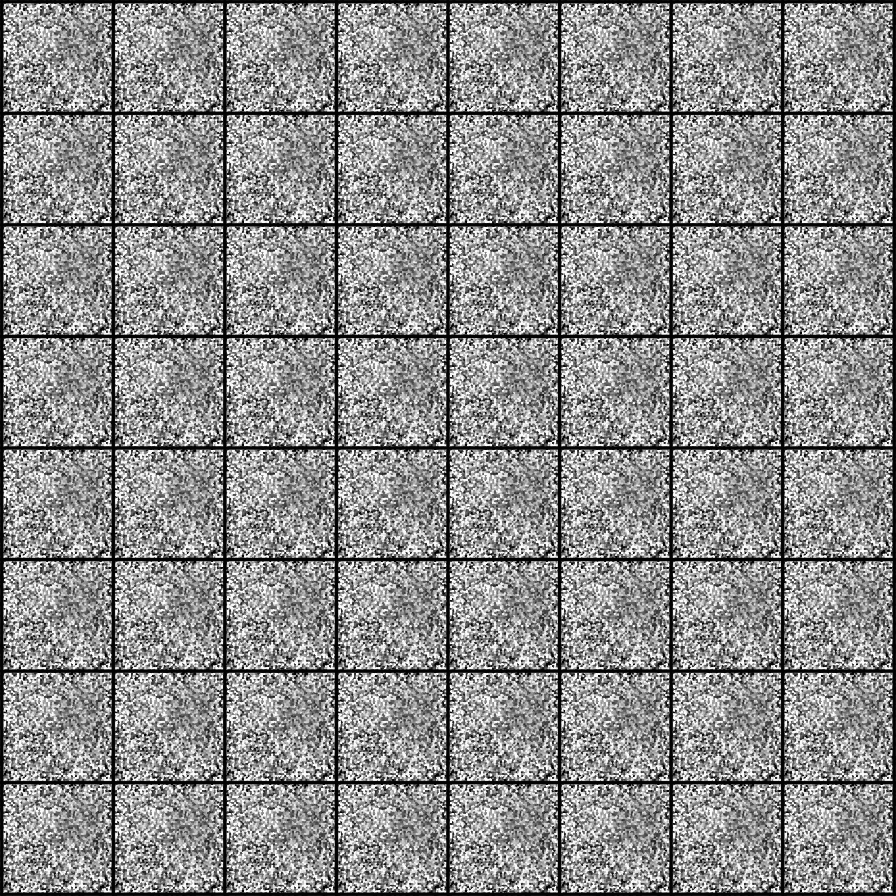
Write a three.js fragment shader that draws this pattern.

```glsl
varying vec2 vUv;

const float TILES = 8.0;
const float LINE_HALF = 0.00195;
const float LINE_SOFT = 0.0008;
const float GRAINS = 58.0;
const float MEAN_GRAY = 0.605;
const vec3 LINE_COLOR = vec3(0.01);

vec3 hash3(vec2 cell) {
  vec3 q = vec3(dot(cell, vec2(127.1, 311.7)),
                dot(cell, vec2(269.5, 183.3)),
                dot(cell, vec2(419.2, 371.9)));
  return fract(sin(q) * 43758.545);
}

// Cellular noise: random grays around jittered points, softly blended
float grain(vec2 p, float sharpness) {
  vec2 cell = floor(p);
  float total = 0.0;
  float weightSum = 0.0;
  for (int y = -1; y <= 1; y++) {
    for (int x = -1; x <= 1; x++) {
      vec2 neighbor = cell + vec2(float(x), float(y));
      vec3 random = hash3(neighbor);
      vec2 offset = neighbor + 0.2 + 0.6 * random.xy - p;
      float weight = exp(-sharpness * dot(offset, offset));
      total += weight * random.z;
      weightSum += weight;
    }
  }
  return total / weightSum - 0.5;
}

// Soft elliptical spot, 1 at its center
float spot(vec2 p, vec2 center, vec2 radius) {
  vec2 d = (p - center) / radius;
  return exp(-dot(d, d));
}

// Broad light and dark areas inside a tile
float blotches(vec2 p) {
  float waves = sin(p.x * 17.0 + 2.0 * sin(p.y * 11.0))
              + sin(p.y * 23.0 + 2.0 * sin(p.x * 14.0));
  return 0.02 * waves
       + 0.16 * spot(p, vec2(0.38, 0.66), vec2(0.13, 0.11))
       + 0.07 * spot(p, vec2(0.12, 0.62), vec2(0.12, 0.25))
       - 0.14 * spot(p, vec2(0.54, 0.60), vec2(0.05, 0.14))
       - 0.12 * spot(p, vec2(0.86, 0.42), vec2(0.05, 0.10))
       - 0.06 * spot(p, vec2(0.75, 0.65), vec2(0.22, 0.22));
}

// Speckle is strongest at the rim and calmer toward the upper right
float speckleContrast(vec2 p, float rim) {
  float calm = spot(p, vec2(0.70, 0.62), vec2(0.30, 0.32));
  float dashes = spot(p, vec2(0.38, 0.36), vec2(0.18, 0.08));
  float edge = 1.0 - smoothstep(0.02, 0.14, rim);
  return 1.0 - 0.35 * calm + 0.3 * dashes + 0.4 * edge;
}

// Short strokes: horizontal on the left, vertical on the right
float strokes(vec2 p) {
  float across = grain(p * vec2(22.0, 50.0) + 70.0, 6.0);
  float upright = grain(p * vec2(50.0, 22.0) + 140.0, 6.0);
  return mix(across, upright, smoothstep(0.4, 0.65, p.x));
}

float stoneGray(vec2 p, float rim) {
  float speckle = 0.95 * grain(p * GRAINS, 7.0) + 0.32 * strokes(p);
  float gray = MEAN_GRAY + blotches(p) + speckle * speckleContrast(p, rim);
  return clamp(gray, 0.02, 0.98);
}

void main() {
  // Tiles sit inside a border half a line wide
  float pitch = (1.0 - 2.0 * LINE_HALF) / TILES;
  vec2 tile = fract((vUv - LINE_HALF) / pitch);
  vec2 toEdge = min(tile, 1.0 - tile);
  float rim = min(toEdge.x, toEdge.y);

  // Grid lines over the speckled stone
  float inside = smoothstep(LINE_HALF - LINE_SOFT, LINE_HALF + LINE_SOFT, rim * pitch);
  vec3 stone = vec3(stoneGray(tile, rim));
  gl_FragColor = vec4(mix(LINE_COLOR, stone, inside), 1.0);
}
```
